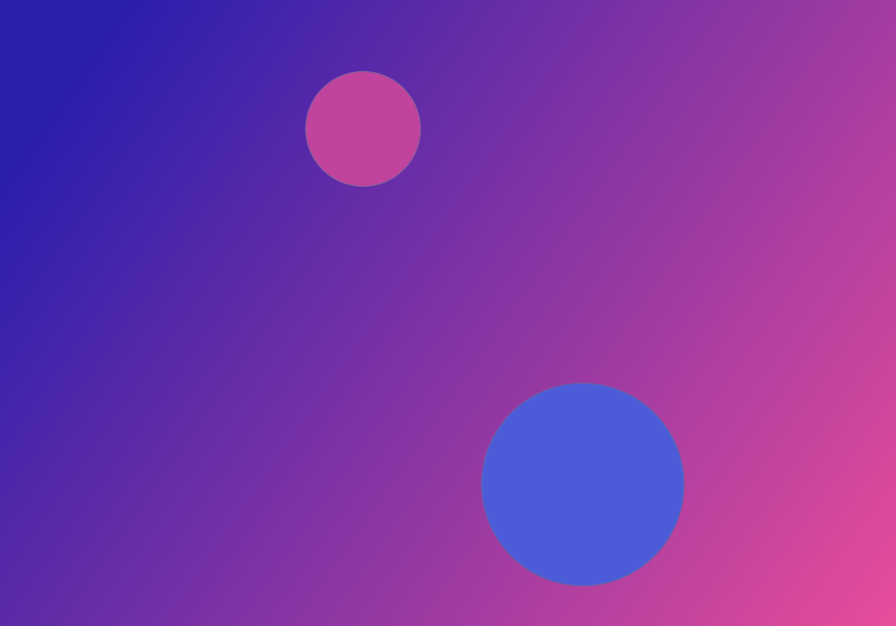
This background is drawn by a WebGL 1 fragment shader. Its source:

```glsl
precision highp float;
// Diagonal indigo-to-pink gradient with two flat, thinly outlined discs.

uniform vec2 u_resolution;

#define INDIGO vec3(0.165, 0.118, 0.678)
#define ROSE vec3(0.910, 0.300, 0.605)
#define GRADIENT_START 0.095
#define GRADIENT_END 1.0
#define PINK vec3(0.755, 0.263, 0.615)
#define BLUE vec3(0.300, 0.360, 0.850)
#define RIM vec3(0.440, 0.380, 0.620)
#define RIM_WIDTH 0.0019
#define RIM_OPACITY 0.7
// Discs: centre x, centre y, radius, in canvas heights
#define PINK_DISC vec3(0.580, 0.794, 0.0925)
#define BLUE_DISC vec3(0.931, 0.226, 0.1625)

// Coverage of the inside of a shape from its signed distance
float coverage(float distanceToEdge, float pixel) {
  return 1.0 - smoothstep(-0.5 * pixel, 0.5 * pixel, distanceToEdge);
}

// Lays a filled disc with a faint inner rim over the base colour
vec3 paintDisc(vec3 base, vec2 point, vec3 disc, vec3 fill, float pixel) {
  float edge = length(point - disc.xy) - disc.z;
  float interior = coverage(edge + RIM_WIDTH, pixel);
  vec3 outlined = mix(mix(fill, RIM, RIM_OPACITY), fill, interior);
  return mix(base, outlined, coverage(edge, pixel));
}

void main() {
  float pixel = 1.0 / u_resolution.y;
  vec2 point = gl_FragCoord.xy * pixel;

  // Gradient along the diagonal from upper left to lower right
  vec2 diagonal = vec2(u_resolution.x * pixel, -1.0);
  float along = dot(point - vec2(0.0, 1.0), diagonal) / dot(diagonal, diagonal);
  float blend = clamp((along - GRADIENT_START) / (GRADIENT_END - GRADIENT_START), 0.0, 1.0);
  vec3 color = mix(INDIGO, ROSE, blend);

  // Discs
  color = paintDisc(color, point, PINK_DISC, PINK, pixel);
  color = paintDisc(color, point, BLUE_DISC, BLUE, pixel);

  gl_FragColor = vec4(color, 1.0);
}
```
